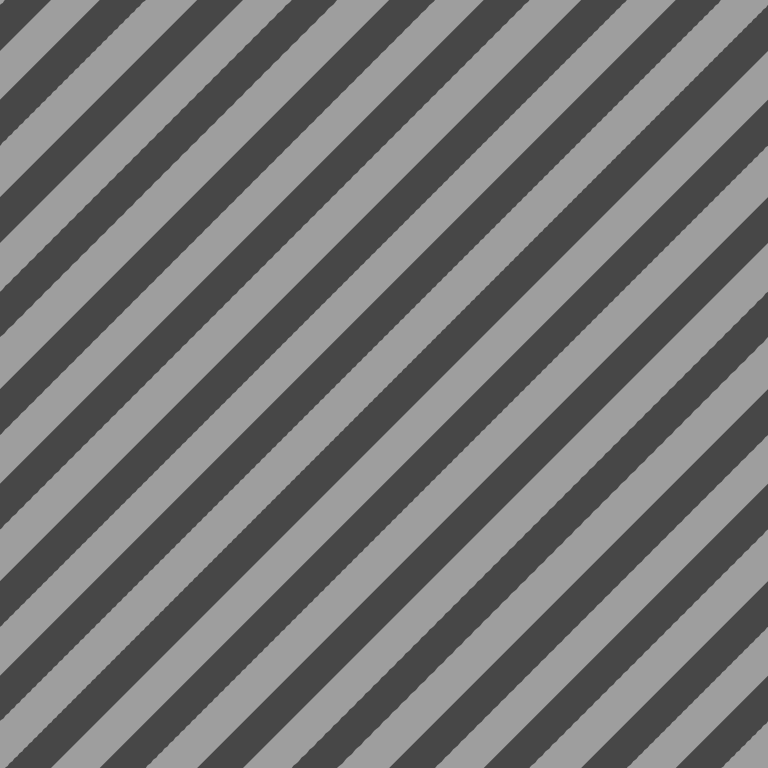
Give the GLSL for this pattern, as a Shadertoy shader.

```glsl
// Eight rising diagonal grey stripes per tile, slightly uneven, with finely serrated edges.

float hash(float n) {
    return fract(sin(n * 12.9898 + 4.1) * 437.585);
}

// Small sawtooth along a stripe; only some edges are worn, each with its own pitch.
float serration(float along, float seed) {
    float teeth = 40.0 + floor(40.0 * hash(seed + 20.0));
    float worn = step(0.5, hash(seed));
    return 0.02 * worn * (abs(fract(along * teeth) - 0.5) - 0.25);
}

void mainImage(out vec4 fragColor, in vec2 fragCoord) {
    vec2 uv = fragCoord / iResolution.xy;

    // Stripe coordinates: across counts repeats, along runs with the stripe
    float across = 8.0 * (uv.x - uv.y);
    float along = uv.x + uv.y;
    float stripe = mod(floor(across), 8.0);
    float phase = fract(across);

    // Alternate stripes sit a little to either side of their centre
    float shift = 0.008 * (1.0 - 2.0 * mod(stripe, 2.0));
    float start = 0.046 + shift + serration(along, stripe);
    float end = 0.523 + shift + serration(along, stripe + 8.0);

    // Antialiased coverage of the dark band
    float blur = 8.0 * length(1.0 / iResolution.xy);
    float band = clamp((phase - start) / blur + 0.5, 0.0, 1.0)
               * clamp((end - phase) / blur + 0.5, 0.0, 1.0);

    vec3 lightGrey = vec3(0.62);
    vec3 darkGrey = vec3(0.28);
    fragColor = vec4(mix(lightGrey, darkGrey, band), 1.0);
}
```
